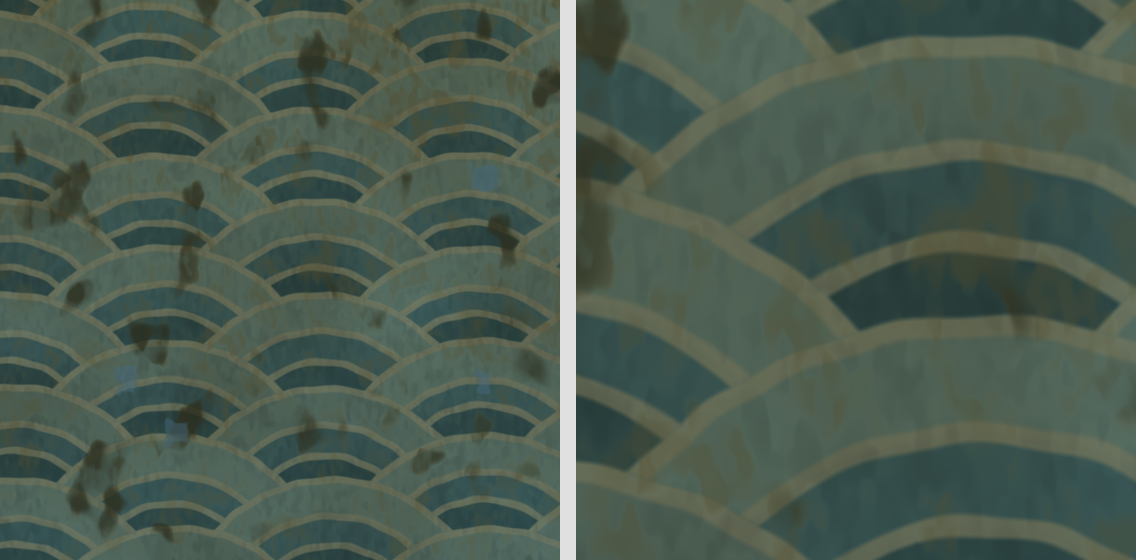
Left: the whole. Right: its middle third, enlarged.
Give the GLSL for this pattern, as a three.js fragment shader.

```glsl
// Weathered seigaiha: overlapping teal wave scales with tan rings, mottling and rust stains.
#define PITCH_X 0.56
#define PITCH_Y 0.0833
#define FIRST_APEX vec2(0.266, 0.104)
#define LEAN 0.055
#define RADIUS 0.283
#define LINE_WIDTH 0.0125
#define SOFTNESS 0.0022
#define JITTER 0.007
#define BAND_COLOR vec3(0.31, 0.39, 0.355)
#define MIDDLE_COLOR vec3(0.21, 0.315, 0.315)
#define CORE_COLOR vec3(0.17, 0.265, 0.265)
#define LINE_COLOR vec3(0.405, 0.43, 0.355)

varying vec2 vUv;

float hash(vec2 p) {
  return fract(sin(dot(p, vec2(127.1, 311.7))) * 4375.85);
}

vec2 hash2(vec2 p) {
  return vec2(hash(p), hash(p + 47.3));
}

// Cellular noise: each scattered seed spreads its own random value.
float blot(vec2 p) {
  vec2 cell = floor(p);
  float total = 0.0;
  float weight = 0.0;
  for (int y = -1; y <= 1; y++) {
    for (int x = -1; x <= 1; x++) {
      vec2 id = cell + vec2(float(x), float(y));
      vec2 away = id + hash2(id) - p;
      float w = exp(-6.0 * dot(away, away));
      total += w * hash(id + 19.7);
      weight += w;
    }
  }
  return total / weight;
}

float ring(float depth, float center) {
  float halfWidth = 0.5 * LINE_WIDTH;
  return 1.0 - smoothstep(halfWidth - SOFTNESS, halfWidth + SOFTNESS, abs(depth - center));
}

// Colour across one scale, by distance inward from its rim.
vec3 scaleColor(float depth, vec2 id) {
  vec2 vary = (hash2(id + 5.1) - 0.5) * JITTER;
  float middle = 0.073 + vary.x;
  float core = 0.123 + vary.y;
  vec3 color = mix(BAND_COLOR, MIDDLE_COLOR, smoothstep(middle - SOFTNESS, middle + SOFTNESS, depth));
  color = mix(color, CORE_COLOR, smoothstep(core - SOFTNESS, core + SOFTNESS, depth));
  color *= 0.96 + 0.08 * hash(id + 8.3);
  float lines = max(ring(depth, 0.5 * LINE_WIDTH), max(ring(depth, middle), ring(depth, core)));
  return mix(color, LINE_COLOR, 0.88 * lines);
}

// Staggered rows painted from back to front, p.y running downward.
vec3 waveScales(vec2 p) {
  vec3 color = BAND_COLOR;
  float nearestRow = floor((p.y - FIRST_APEX.y) / PITCH_Y);
  for (int i = -4; i <= 1; i++) {
    float row = nearestRow + float(i);
    float apexY = FIRST_APEX.y + row * PITCH_Y;
    float startX = FIRST_APEX.x + LEAN * apexY + 0.5 * PITCH_X * mod(row, 2.0);
    float column = floor((p.x - startX) / PITCH_X + 0.5);
    vec2 id = vec2(column, row);
    vec2 center = vec2(startX + column * PITCH_X, apexY + RADIUS);
    center += (hash2(id + 2.9) - 0.5) * JITTER;
    float depth = RADIUS - length(p - center);
    color = mix(color, scaleColor(depth, id), smoothstep(-SOFTNESS, SOFTNESS, depth));
  }
  return color;
}

// Rare ragged chips of blue paint.
float chips(vec2 p) {
  vec2 grid = p * 11.0;
  vec2 id = floor(grid);
  vec2 size = 0.08 + 0.2 * hash2(id + 3.7);
  vec2 away = abs(fract(grid) - 0.5) - size;
  float edge = max(away.x, away.y) + 0.16 * (blot(p * 65.0) - 0.5);
  return step(0.95, hash(id + 12.4)) * (1.0 - smoothstep(-0.03, 0.03, edge));
}

vec3 weather(vec3 color, vec2 p) {
  float cloud = blot(p * 6.0);
  float mottle = blot(p * vec2(34.0, 24.0));
  float grain = blot(p * vec2(125.0, 65.0));

  // Warm tarnish above fades to cool patina below.
  float cool = clamp(0.15 + 0.6 * p.y + 0.5 * (cloud - 0.5), 0.0, 1.0);
  color *= mix(vec3(1.02, 0.97, 0.89), vec3(0.98, 1.03, 1.06), cool);
  color *= 0.83 + 0.12 * cloud + 0.12 * mottle + 0.13 * grain;

  // Rust gathers in vertical streaks and small dark spots.
  float streak = smoothstep(0.48, 0.85, 0.6 * mottle + 0.4 * grain) * (1.0 - 0.6 * cool);
  color = mix(color, vec3(0.29, 0.27, 0.16), 0.55 * streak);
  float spot = smoothstep(0.72, 0.94, 0.72 * blot(p * vec2(17.0, 14.0) + 31.0) + 0.28 * mottle + 0.06 * grain);
  color = mix(color, vec3(0.16, 0.17, 0.11), 0.75 * spot);

  return mix(color, vec3(0.27, 0.41, 0.49), 0.5 * chips(p));
}

void main() {
  vec2 p = vec2(vUv.x, 1.0 - vUv.y);
  // Slight hand-drawn wobble in the outlines.
  vec2 wobble = 0.0012 * sin(p.yx * vec2(71.0, 83.0) + 2.0 * sin(p * 39.0));
  gl_FragColor = vec4(weather(waveScales(p + wobble), p), 1.0);
}
```
